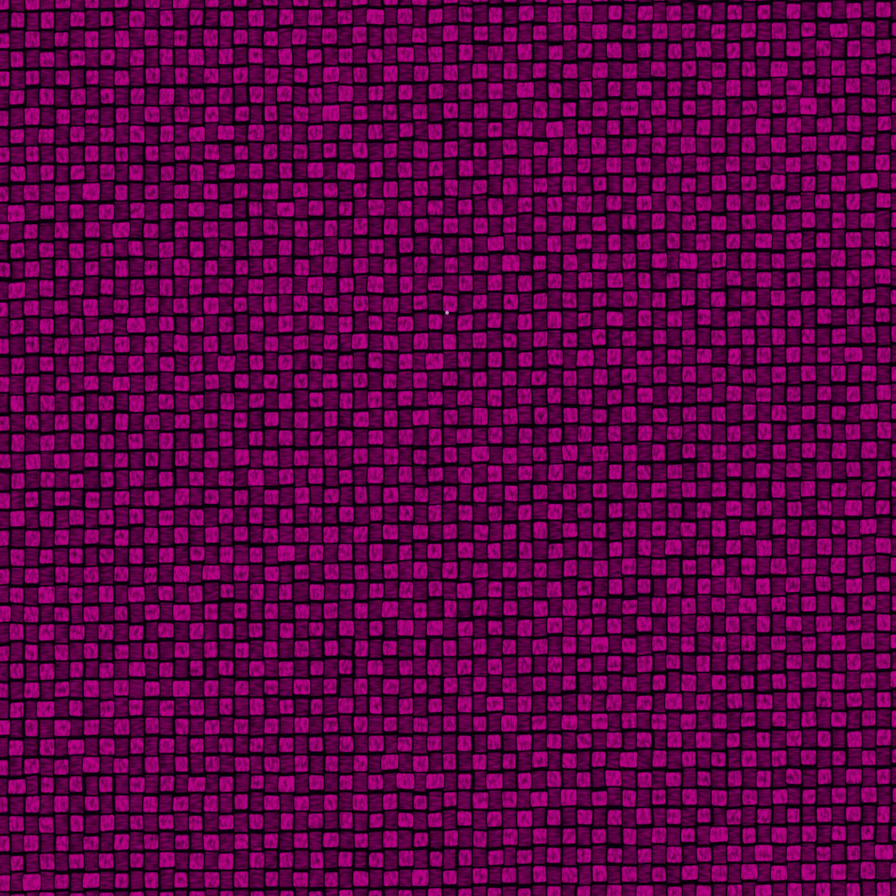
Reproduce this texture procedurally as a Shadertoy shader.

```glsl
// Plain-woven magenta cloth: bright weft knots checkered with dim warp threads.

const vec2 THREADS = vec2(60.0, 46.8);      // threads across and down
const vec2 PHASE = vec2(0.35, -0.19);       // where the first threads start
const float WEFT_RISE = 0.62;               // rows climbed from left to right
const vec3 DYE = vec3(0.72, 0.008, 0.52);   // fully lit yarn
const vec3 GAP = vec3(0.03, 0.0, 0.04);     // shadow between threads
const vec3 LINT = vec3(0.80, 0.62, 0.80);

vec2 hash2(vec2 p) {
    vec3 q = fract(p.xyx * vec3(0.1031, 0.1030, 0.0973));
    q += dot(q, q.yzx + 33.33);
    return fract((q.xx + q.yz) * q.zy);
}

// Gradient noise, roughly -0.7 to 0.7
float corner(vec2 cell, vec2 f, vec2 o) {
    return dot(hash2(cell + o) * 2.0 - 1.0, f - o);
}

float gradientNoise(vec2 p) {
    vec2 i = floor(p), f = p - i;
    vec2 u = f * f * f * (f * (f * 6.0 - 15.0) + 10.0);
    float low = mix(corner(i, f, vec2(0, 0)), corner(i, f, vec2(1, 0)), u.x);
    float high = mix(corner(i, f, vec2(0, 1)), corner(i, f, vec2(1, 1)), u.x);
    return mix(low, high, u.y);
}

float roundedBox(vec2 p, vec2 halfSize, float radius) {
    vec2 q = abs(p) - halfSize + radius;
    return length(max(q, 0.0)) + min(max(q.x, q.y), 0.0) - radius;
}

float cover(float d, float softness) {
    return 1.0 - smoothstep(-softness, softness, d);
}

// Thread grid with climbing weft, slow drift and small kinks
vec2 threadGrid(vec2 uv) {
    vec2 p = uv * THREADS + PHASE - vec2(0.0, WEFT_RISE * uv.x);
    vec2 slow = vec2(gradientNoise(p * 0.07 + 11.0), gradientNoise(p * 0.06 + 47.0));
    vec2 kink = vec2(gradientNoise(p * 0.6 + 73.0), gradientNoise(p * 0.5 + 95.0));
    return p + 0.1 * slow + 0.12 * kink;
}

// Knot face: lit rim, dented middle and curled fibres
float knotLight(vec2 q, vec2 p, float tone) {
    float dent = exp(-14.0 * dot(q, q));
    float curl = gradientNoise(p * vec2(4.2, 3.2) + 150.0);
    float fibre = gradientNoise(p * vec2(8.0, 7.0) + 310.0);
    return 0.91 + 0.08 * (tone - 0.5) - 0.18 * dent + 0.6 * curl + 0.28 * fibre;
}

// Warp face: rounded thread with fine ribs across it
float warpLight(vec2 q, vec2 p, float tone) {
    float rib = gradientNoise(p * vec2(2.0, 7.0) + 220.0);
    return 0.49 + 0.1 * (tone - 0.5) - 0.5 * q.x * q.x + 0.4 * rib;
}

// Returns yarn brightness, zero in the gaps
float weave(vec2 p, float softness) {
    vec2 base = floor(p);
    vec2 aspect = vec2(1.0, THREADS.x / THREADS.y);
    float warp = 0.0, knot = 0.0, knotMask = 0.0;
    for (int y = -1; y <= 1; y++) {
        for (int x = -1; x <= 1; x++) {
            vec2 id = base + vec2(x, y);
            vec2 shape = hash2(id + 200.0);
            vec2 shift = (hash2(id + 400.0) - 0.5) * 0.09;
            float tone = hash2(id + 600.0).x;
            vec2 q = (p - id - 0.5 - shift) * aspect;
            if (mod(id.x + id.y, 2.0) < 0.5) {
                // A few knots are flattened and spread over their neighbours
                float spread = 0.1 * step(0.93, tone);
                vec2 size = vec2(0.465 + spread, 0.505) + (shape - 0.5) * 0.08;
                float mask = cover(roundedBox(q, size, 0.17), softness);
                knot = mix(knot, knotLight(q, p, tone), mask);
                // Shadow halo cuts the knot clear of the warp
                float halo = cover(roundedBox(q, size + 0.07, 0.2), softness);
                knotMask = max(knotMask, halo);
            } else {
                vec2 size = vec2(0.425, 0.59) + (shape - 0.5) * vec2(0.08, 0.06);
                float mask = cover(roundedBox(q, size, 0.09), softness);
                warp = max(warp, warpLight(q, p, tone) * mask);
            }
        }
    }
    return max(knot, warp * (1.0 - 0.8 * knotMask));
}

void mainImage(out vec4 fragColor, in vec2 fragCoord) {
    vec2 uv = fragCoord / iResolution.xy;
    float pixel = 1.0 / min(iResolution.x, iResolution.y);
    float softness = max(0.08, 0.6 * pixel * THREADS.x);

    float light = weave(threadGrid(uv), softness);
    vec3 color = mix(GAP, DYE, clamp(light, 0.0, 1.0));

    // One pale speck of lint
    float speck = length(uv - vec2(0.499, 0.651)) - 0.002;
    color = mix(color, LINT, cover(speck, max(0.001, pixel)));

    fragColor = vec4(color, 1.0);
}
```
